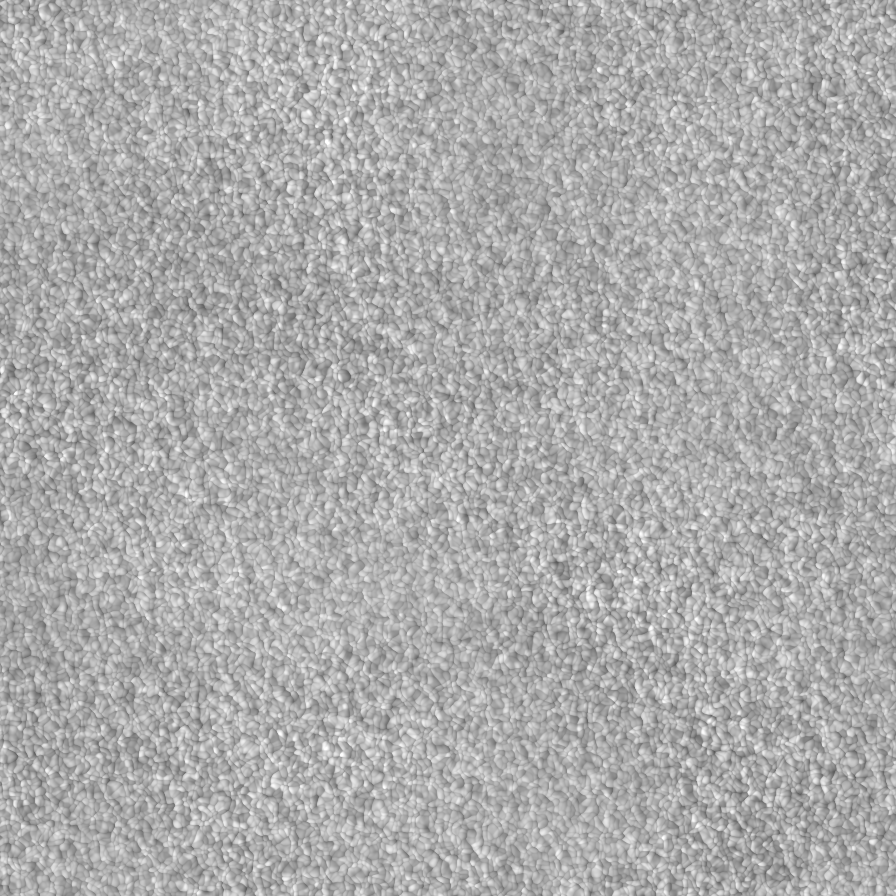
Reproduce this texture procedurally as a WebGL 1 fragment shader.

```glsl
precision highp float;
// Rough grey plaster: a dense layer of tiny rounded grains over a bumpy ground.
// Grains are soft Voronoi domes lit from the left; the ground is gradient noise
// shaded by its slope, with broad faint patches of tone and roughness on top.

uniform vec2 u_resolution;

#define BASE_GREY 0.662
#define GRAIN_CELLS 180.0
#define GRAIN_SOFTNESS 8.0
#define GRAIN_DOME 0.2
#define GRAIN_TILT 0.15
#define GRAIN_TONE 0.21
#define BUMP_CELLS 92.0
#define BUMP_CONTRAST 0.105
#define HOLLOW_DEPTH 0.075
#define PATCH_CELLS 3.2
#define PATCH_CONTRAST 0.058
#define LIGHT_ANGLE 3.4

vec3 hash3(vec2 cell) {
  vec3 h = fract(cell.xyx * vec3(0.1031, 0.1030, 0.0973));
  h += dot(h, h.yxz + 33.33);
  return fract((h.xxy + h.yzz) * h.zyx);
}

float cornerSlope(vec2 cell, vec2 offset) {
  float angle = 6.2832 * hash3(cell + 71.0).x;
  return dot(vec2(cos(angle), sin(angle)), offset);
}

float gradientNoise(vec2 p) {
  vec2 i = floor(p);
  vec2 f = p - i;
  vec2 s = f * f * f * (f * (f * 6.0 - 15.0) + 10.0);
  vec2 e = vec2(1.0, 0.0);
  float low = mix(cornerSlope(i, f), cornerSlope(i + e, f - e), s.x);
  float high = mix(cornerSlope(i + e.yx, f - e.yx),
                   cornerSlope(i + e.xx, f - e.xx), s.x);
  return mix(low, high, s.y);
}

// Bumpy ground: a main octave with finer and coarser ones beside it.
float groundHeight(vec2 p) {
  return gradientNoise(p)
       + 0.45 * gradientNoise(p * 1.83 + 53.1)
       + 0.8 * gradientNoise(p * 0.45 + 19.7);
}

// Shade of the rounded grains, blended smoothly between neighbours.
float grainShade(vec2 p, vec2 light) {
  vec2 cell = floor(p);
  float weightSum = 0.0;
  float shadeSum = 0.0;
  for (int y = -1; y <= 1; y++) {
    for (int x = -1; x <= 1; x++) {
      vec2 neighbour = cell + vec2(float(x), float(y));
      vec3 random = hash3(neighbour);
      vec2 away = p - neighbour - random.xy;
      float dist2 = dot(away, away);
      float weight = exp(-GRAIN_SOFTNESS * dist2);
      float shade = GRAIN_DOME * (0.3 - dist2)
                  + GRAIN_TILT * dot(away, light)
                  + GRAIN_TONE * (random.z - 0.5);
      weightSum += weight;
      shadeSum += weight * shade;
    }
  }
  return shadeSum / max(weightSum, 1e-6);
}

void main() {
  vec2 uv = gl_FragCoord.xy / u_resolution.y;
  vec2 light = vec2(cos(LIGHT_ANGLE), sin(LIGHT_ANGLE));

  // Ground frame: x runs towards the light, y along slightly stretched ridges.
  vec2 ground = vec2(dot(uv, light), dot(uv, vec2(-light.y, light.x)) * 0.92);
  ground = ground * BUMP_CELLS + 200.0;
  vec2 nudge = vec2(0.3, 0.0);
  float ahead = groundHeight(ground + nudge);
  float behind = groundHeight(ground - nudge);
  float bumps = BUMP_CONTRAST * (behind - ahead)
              + HOLLOW_DEPTH * 0.5 * (ahead + behind);

  // Broad patches change both the tone and the roughness.
  float patches = gradientNoise(uv * PATCH_CELLS + 5.3)
                + 0.5 * gradientNoise(uv * PATCH_CELLS * 3.1 + 41.0);
  float roughness = 1.0 + 0.4 * gradientNoise(uv * PATCH_CELLS * 1.4 + 87.0);

  // Bending the grain grid varies the size and spacing of the grains.
  vec2 bend = vec2(gradientNoise(uv * 61.0 + 7.0), gradientNoise(uv * 61.0 + 133.0));
  float grains = grainShade(uv * GRAIN_CELLS + bend + 10.0, light);
  float relief = roughness * (grains + bumps);
  relief += 0.6 * relief * relief;

  float grey = BASE_GREY + relief + PATCH_CONTRAST * patches;
  gl_FragColor = vec4(vec3(clamp(grey, 0.0, 1.0)), 1.0);
}
```
